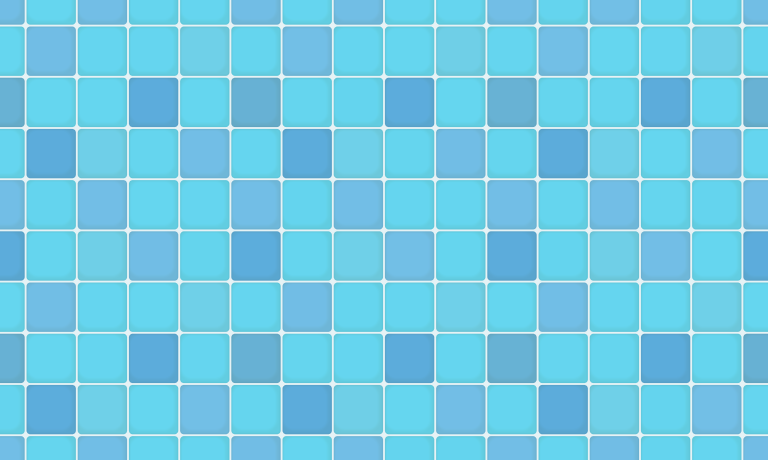
A Shadertoy shader for this pattern:

```glsl
// Glazed pool tiles in mixed blues, set in pale grout with rounded corners.

const float TILES_ACROSS = 15.0;
const float TILE_HALF = 0.482;     // half a tile's width; the rest is grout
const float CORNER_RADIUS = 0.075;
const vec3 GROUT = vec3(0.90, 0.95, 0.96);

// Glaze kinds: 0 cyan, 1 sky blue, 2 deep blue, 3 pale aqua, 4 slate teal
const int LAYOUT[25] = int[25](
    2, 0, 3, 1, 0,
    0, 1, 0, 0, 3,
    4, 0, 0, 2, 0,
    0, 2, 3, 0, 1,
    1, 0, 1, 0, 0);

float hash21(vec2 p) {
    vec3 q = fract(vec3(p.xyx) * 0.1031);
    q += dot(q, q.yzx + 33.33);
    return fract((q.x + q.y) * q.z);
}

float roundedBox(vec2 p, vec2 halfSize, float radius) {
    vec2 d = abs(p) - halfSize + radius;
    return length(max(d, 0.0)) + min(max(d.x, d.y), 0.0) - radius;
}

// The top border row repeats the last row of the layout.
int glazeKind(ivec2 cell) {
    int row = cell.y <= 0 ? 4 : cell.y % 5;
    return LAYOUT[row * 5 + cell.x % 5];
}

vec3 glazeColor(int kind) {
    if (kind == 1) return vec3(0.445, 0.745, 0.900);
    if (kind == 2) return vec3(0.360, 0.675, 0.860);
    if (kind == 3) return vec3(0.435, 0.815, 0.910);
    if (kind == 4) return vec3(0.405, 0.695, 0.830);
    return vec3(0.395, 0.835, 0.935);
}

// Flat face, shaded towards the lower right, with a thin darker rim.
vec3 shadeGlaze(vec3 base, vec2 p, float edge, float variation, float pixel) {
    vec2 faceCenter = vec2(-0.035, -0.035) + 0.012 * (variation - 0.5);
    float face = roundedBox(p - faceCenter, vec2(0.425), 0.20);
    float band = smoothstep(-0.012 - pixel, 0.012 + pixel, face);
    float outerBand = smoothstep(0.0, 0.07, face);
    float rim = smoothstep(-0.045, 0.0, edge);
    vec3 color = base * mix(vec3(1.0), vec3(0.985, 0.980, 0.965), band);
    color *= mix(vec3(1.0), vec3(0.985, 0.980, 0.975), outerBand);
    color *= 1.0 - 0.035 * rim;
    return color * (1.0 + 0.008 * (variation - 0.5));
}

void mainImage(out vec4 fragColor, in vec2 fragCoord) {
    // Tile units, measured from the top left, with half tiles at the border
    float scale = TILES_ACROSS / iResolution.x;
    vec2 grid = vec2(fragCoord.x, iResolution.y - fragCoord.y) * scale + 0.5;
    vec2 cell = floor(grid);
    vec2 p = fract(grid) - 0.5;

    float edge = roundedBox(p, vec2(TILE_HALF), CORNER_RADIUS);
    vec3 base = glazeColor(glazeKind(ivec2(cell)));
    vec3 glaze = shadeGlaze(base, p, edge, hash21(cell), scale);

    float coverage = clamp(0.5 - edge / scale, 0.0, 1.0);
    fragColor = vec4(mix(GROUT, glaze, coverage), 1.0);
}
```
